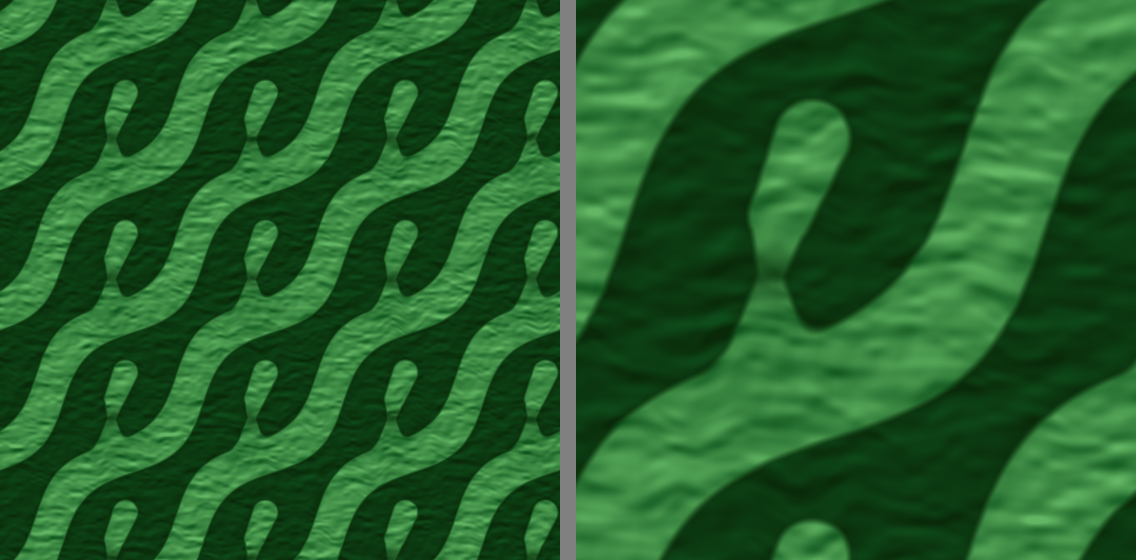
Left: the whole. Right: its middle third, enlarged.
This pattern is drawn by a three.js fragment shader. Its source:

```glsl
#define REPEATS 4.0
#define BAND_HALF_WIDTH 0.194
#define BAND_SWAY 0.159
#define EDGE_SOFTNESS 0.011
#define RELIEF_STRENGTH 1.15
#define DARK_LOW vec3(0.04, 0.195, 0.05)
#define DARK_HIGH vec3(0.05, 0.26, 0.085)
#define LIGHT_LOW vec3(0.16, 0.45, 0.20)
#define LIGHT_HIGH vec3(0.35, 0.67, 0.36)

varying vec2 vUv;

const float PI = 3.14159265;

float hash(vec2 p) {
  vec3 q = fract(vec3(p.xyx) * 0.1031);
  q += dot(q, q.yzx + 33.33);
  return fract((q.x + q.y) * q.z);
}

// Value noise that wraps after a whole number of lattice cells
float noise(vec2 uv, vec2 cells) {
  vec2 p = uv * cells;
  vec2 i = floor(p);
  vec2 f = p - i;
  f = f * f * (3.0 - 2.0 * f);
  vec2 lo = mod(i, cells);
  vec2 hi = mod(i + 1.0, cells);
  return mix(mix(hash(lo), hash(vec2(hi.x, lo.y)), f.x),
             mix(hash(vec2(lo.x, hi.y)), hash(hi), f.x), f.y);
}

// Wrinkled surface, stretched sideways
float surfaceHeight(vec2 uv) {
  uv.y += 0.014 * noise(uv, vec2(30.0, 24.0));
  return noise(uv, vec2(38.0, 92.0)) + 0.5 * noise(uv, vec2(84.0, 170.0));
}

float taperedCapsule(vec2 p, vec2 a, vec2 b, float ra, float rb) {
  vec2 ab = b - a;
  float t = clamp(dot(p - a, ab) / dot(ab, ab), 0.0, 1.0);
  return length(p - a - ab * t) - mix(ra, rb, t);
}

float smoothMin(float a, float b, float k) {
  float h = max(k - abs(a - b), 0.0) / k;
  return min(a, b) - 0.25 * h * h * k;
}

// Swaying diagonal bands, shifted by one cell each
float bandDistance(vec2 cell) {
  float along = cell.x + cell.y;
  float across = cell.x - cell.y;
  float dist = 10.0;
  for (int i = -2; i <= 2; i++) {
    float k = float(i);
    float phase = PI * (along - k - 0.078);
    float slope = PI * BAND_SWAY * sin(phase);
    float offset = abs(across - k - 0.133 - BAND_SWAY * cos(phase));
    dist = min(dist, (offset - BAND_HALF_WIDTH) / sqrt(2.0 + 2.0 * slope * slope));
  }
  return dist;
}

void main() {
  vec2 p = vUv * REPEATS;
  vec2 local = fract(p - vec2(0.82, 0.07) + 0.5) - 0.5;

  // Drop above each band, joined to it by a thin neck
  vec2 top = vec2(0.076, 0.269);
  vec2 belly = vec2(-0.002, 0.081);
  vec2 neck = vec2(-0.023, -0.060);
  vec2 foot = vec2(-0.028, -0.258);
  float drop = taperedCapsule(local, top, belly, 0.089, 0.073);
  drop = min(drop, taperedCapsule(local, belly, neck, 0.073, 0.030));
  float stem = taperedCapsule(local, neck, foot, 0.030, 0.104);
  float dist = smoothMin(bandDistance(fract(p)), stem, 0.07);
  dist = min(dist, drop);

  // Emboss lit from above
  vec2 lightStep = vec2(-0.0012, 0.0028);
  float relief = surfaceHeight(vUv + lightStep) - surfaceHeight(vUv - lightStep);
  dist += 0.006 * relief;

  // Shade sinking into the neck and the start of the bend
  vec2 fromNeck = local - neck;
  vec2 fromFoot = local - foot;
  float neckShade = exp(-dot(fromNeck, fromNeck) / 0.0035);
  float footShade = exp(-dot(fromFoot, fromFoot) / 0.03);
  float rimShade = exp(-abs(dist) / 0.025);

  float lightTone = 0.48 + RELIEF_STRENGTH * relief - 0.3 * footShade - 0.25 * rimShade;
  float darkTone = 0.5 + 1.3 * RELIEF_STRENGTH * relief - 0.6 * rimShade;
  vec3 light = mix(LIGHT_LOW, LIGHT_HIGH, clamp(lightTone, -0.5, 1.2));
  vec3 dark = mix(DARK_LOW, DARK_HIGH, clamp(darkTone, -0.5, 1.6));

  float cover = 1.0 - smoothstep(-EDGE_SOFTNESS, EDGE_SOFTNESS, dist);
  gl_FragColor = vec4(mix(dark, light, cover * (1.0 - 0.7 * neckShade)), 1.0);
}
```
